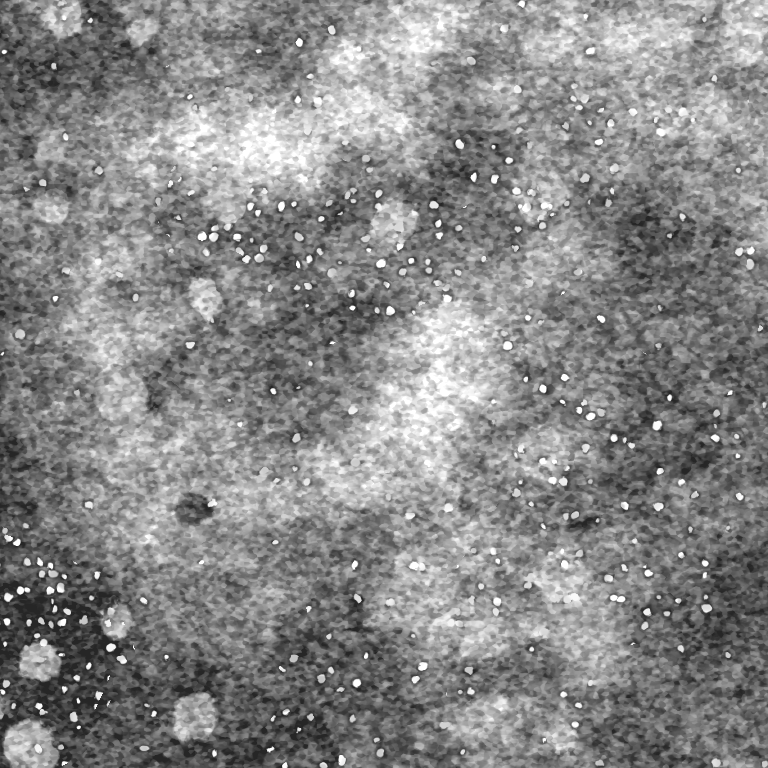
Give the GLSL for this texture, as a WebGL 2 fragment shader.

```glsl
#version 300 es
precision highp float;
// Weathered grey stone: cloudy stains, pale blotches, dark pits and clustered white specks.

uniform vec2 u_resolution;
out vec4 outColor;

vec3 hash3(vec2 p) {
  vec3 q = fract(p.xyx * vec3(0.1031, 0.1030, 0.0973));
  q += dot(q, q.yxz + 33.33);
  return fract((q.xxy + q.yzz) * q.zyx);
}

// Smooth cellular noise: random cell values blended by distance, -1 to 1.
float cellNoise(vec2 p) {
  vec2 id = floor(p);
  float sum = 0.0, total = 0.0;
  for (int y = -1; y <= 1; y++) {
    for (int x = -1; x <= 1; x++) {
      vec2 cell = id + vec2(x, y);
      vec3 h = hash3(cell);
      vec2 d = cell + h.xy - p;
      float w = exp(-8.0 * dot(d, d)) + 1e-5;
      sum += w * h.z;
      total += w;
    }
  }
  return 2.0 * sum / total - 1.0;
}

// Layered cellular noise, wider than tall.
float clouds(vec2 p) {
  float sum = 0.0, amp = 1.0;
  p *= vec2(2.7, 3.4);
  for (int i = 0; i < 6; i++) {
    sum += amp * cellNoise(p);
    p = p * 2.03 + vec2(17.3, 9.1);
    amp *= 0.76;
  }
  return sum;
}

// Signed distance to the nearest of many scattered, turned ellipses.
float scatter(vec2 p, float cells, float share, float radius, float seed) {
  vec2 id = floor(p * cells);
  float nearest = 1.0;
  for (int y = -1; y <= 1; y++) {
    for (int x = -1; x <= 1; x++) {
      vec2 cell = id + vec2(x, y);
      vec3 place = hash3(cell + seed);
      vec3 shape = hash3(cell + seed + 71.7);
      if (place.z > share) continue;
      vec2 d = p - (cell + 0.2 + 0.6 * place.xy / max(share, 1.0)) / cells;
      float a = 6.283 * shape.x;
      d = mat2(cos(a), sin(a), -sin(a), cos(a)) * d;
      d.y *= 1.0 + 0.4 * shape.y;
      nearest = min(nearest, length(d) - radius * (0.5 + 0.6 * shape.z));
    }
  }
  return nearest;
}

// Soft broad stain.
float stain(vec2 p, vec2 centre, vec2 size) {
  vec2 d = (p - centre) / size;
  return exp(-dot(d, d));
}

void main() {
  vec2 p = gl_FragCoord.xy / u_resolution.y;
  float px = 1.0 / u_resolution.y;

  // Ragged outlines from coarse and fine displacement
  vec2 ragged = vec2(cellNoise(p * 45.0), cellNoise(p * 45.0 + 31.0));
  vec2 crumbs = vec2(cellNoise(p * 150.0), cellNoise(p * 150.0 + 57.0));
  vec2 q = p + 0.006 * ragged + 0.003 * crumbs;

  // Broad stains and clouds, darker where specks gather
  float cluster = smoothstep(-0.4, 0.6, cellNoise(p * 5.0 + 3.0));
  cluster *= smoothstep(1.1, 0.5, p.x);
  float z = 0.95 * clouds(q) - 0.5 * cluster;
  z += 1.6 * stain(q, vec2(0.3, 0.82), vec2(0.24, 0.06));
  z += 0.8 * stain(q, vec2(0.57, 0.3), vec2(0.08, 0.26));
  z -= 0.9 * stain(q, vec2(0.3, 0.17), vec2(0.24, 0.17));
  z -= 0.8 * stain(q, vec2(0.62, 0.85), vec2(0.09, 0.15));
  z = clamp(z, -2.2, 2.5);
  float tone = 0.475 + 0.165 * z + 0.022 * z * z;

  // Dark pits and pale blotches
  float pit = scatter(q, 11.0, 0.10, 0.022, 5.0);
  tone = mix(tone, 0.24, 0.75 * smoothstep(0.006, -0.006, pit));
  float blotch = scatter(q, 9.0, 0.28, 0.036, 43.0);
  float pale = 0.75 + 0.06 * cellNoise(p * 32.0);
  tone = mix(tone, max(pale, tone), 0.85 * smoothstep(0.004, -0.004, blotch));

  // Fine grain, slightly drawn out sideways
  tone += 0.12 * cellNoise(p * vec2(95.0, 130.0));
  tone += 0.13 * cellNoise(p * vec2(170.0, 230.0) + 13.0);

  // White specks in clusters, each with a faint dark rim
  vec2 s = p + 0.0016 * crumbs;
  float speck = scatter(s, 66.0, 0.03 + 0.24 * cluster, 0.0056, 19.0);
  float rim = smoothstep(0.006, 0.001, speck) * smoothstep(0.8, 0.5, tone);
  tone *= 1.0 - 0.28 * rim;
  float edge = max(0.0012, px);
  float glint = 0.92 + 0.16 * cellNoise(p * 66.0 + 7.0);
  tone = mix(tone, max(glint, tone), smoothstep(edge, -edge, speck));

  outColor = vec4(vec3(clamp(tone, 0.15, 1.0)), 1.0);
}
```
